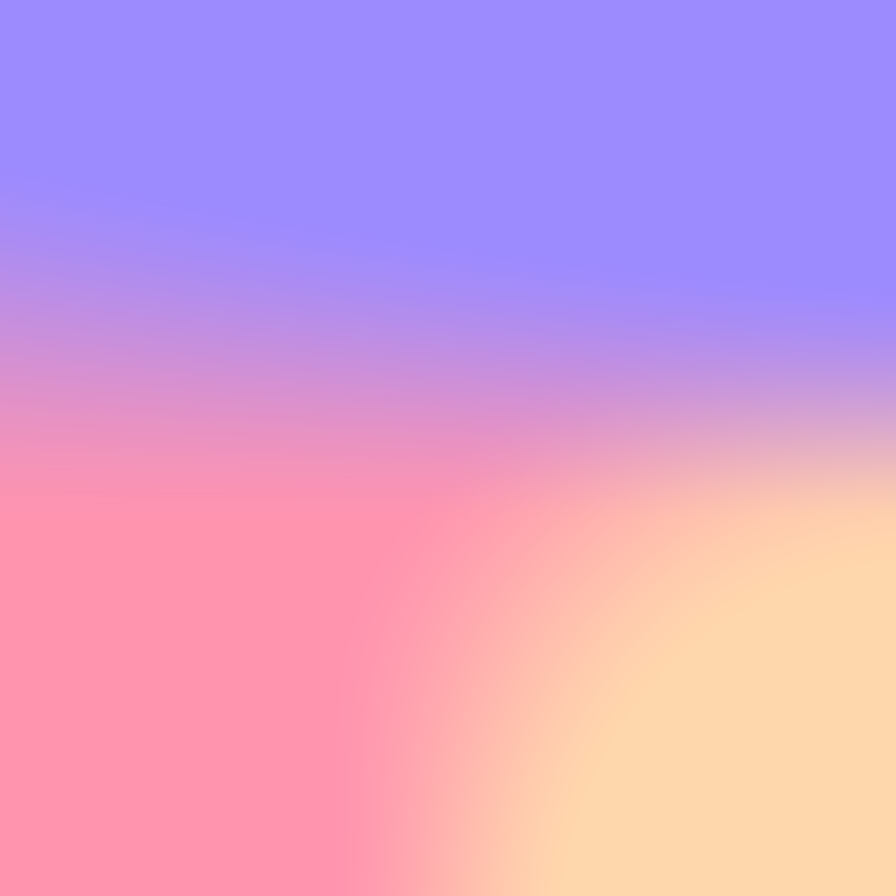
Reproduce this background procedurally as a WebGL 2 fragment shader.

```glsl
#version 300 es
precision highp float;
// Soft three-colour gradient: a pink base, a round peach glow rising from the
// lower right corner, and a violet veil falling from a gently bent upper edge.
// Each layer is a distance or height ramp with softened ends.

#define VIOLET vec3(0.612, 0.545, 1.0)
#define PINK vec3(1.0, 0.58, 0.688)
#define PEACH vec3(1.0, 0.843, 0.676)
#define GLOW_CENTER vec2(1.042, -0.042)
#define GLOW_CORE 0.415
#define GLOW_REACH vec2(0.675, 0.75)
#define VEIL_BOTTOM 0.42
#define VEIL_TOP vec3(0.818, -0.22, 0.08)
#define EASE 0.55

uniform vec2 u_resolution;
out vec4 fragColor;

// Ramp from 0 to 1, part straight and part smooth
float softRamp(float from, float to, float value) {
    float t = clamp((value - from) / (to - from), 0.0, 1.0);
    return mix(t, t * t * (3.0 - 2.0 * t), EASE);
}

// Peach glow: its outer reach widens away from the floor
float glowAmount(vec2 p) {
    float reach = mix(GLOW_REACH.x, GLOW_REACH.y, smoothstep(0.0, 0.4, p.y));
    return 1.0 - softRamp(GLOW_CORE, reach, distance(p, GLOW_CENTER));
}

// Violet veil: its upper limit is a parabola across the canvas
float veilAmount(vec2 p) {
    float top = VEIL_TOP.x + p.x * (VEIL_TOP.y + p.x * VEIL_TOP.z);
    return softRamp(VEIL_BOTTOM, top, p.y);
}

void main() {
    vec2 p = gl_FragCoord.xy / u_resolution;
    vec3 color = mix(PINK, PEACH, glowAmount(p));
    color = mix(color, VIOLET, veilAmount(p));
    fragColor = vec4(color, 1.0);
}
```
